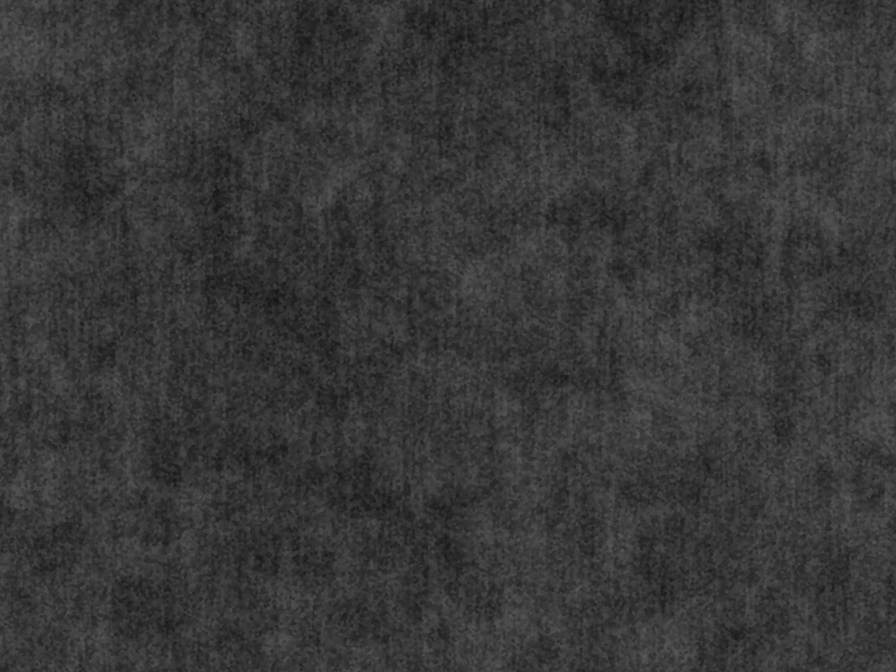
A WebGL 1 fragment shader for this texture:

```glsl
precision highp float;
// Dark charcoal felt: soft cloudy mottling under a dense fine grain,
// with faint upright threads and a few slanted hairs. Every layer is
// smoothed cellular noise, stretched or turned to suit.

uniform vec2 u_resolution;

vec3 hash3(vec2 cell) {
  vec3 q = fract(cell.xyx * vec3(0.1031, 0.1030, 0.0973));
  q += dot(q, q.yxz + 33.33);
  return fract((q.xxy + q.yzz) * q.zyx);
}

mat2 turn(float angle) {
  float c = cos(angle), s = sin(angle);
  return mat2(c, s, -s, c);
}

// Blends the random values of nearby jittered cells, from -0.5 to 0.5.
// A higher crispness gives harder borders between cells.
float cellNoise(vec2 p, float crispness) {
  vec2 base = floor(p);
  vec2 local = fract(p);
  float sum = 0.0, total = 0.0001;
  for (int y = -1; y <= 1; y++) {
    for (int x = -1; x <= 1; x++) {
      vec2 offset = vec2(float(x), float(y));
      vec3 rnd = hash3(base + offset + 200.0);
      float dist = length(offset + rnd.xy - local);
      float weight = pow(1.0 - smoothstep(0.0, 1.414, dist), crispness);
      sum += weight * (rnd.z - 0.5);
      total += weight;
    }
  }
  return sum / total;
}

// Mottling from broad clouds down to small blotches
float mottling(vec2 p) {
  float sum = 0.0;
  vec2 q = p * 3.5;
  for (int i = 0; i < 5; i++) {
    sum += cellNoise(q, 2.0);
    q = turn(0.9) * q * 2.1 + vec2(17.3, 41.7);
  }
  return sum;
}

// Sparse thin hairs lying at several slants
float hairs(vec2 p) {
  float sum = 0.0;
  for (int i = 0; i < 3; i++) {
    float k = float(i);
    vec2 q = turn(0.5 + k * 0.95) * p * vec2(9.0, 170.0);
    sum += smoothstep(0.3, 0.48, cellNoise(q + k * 57.0, 3.0)) * (k - 0.7);
  }
  return sum;
}

void main() {
  vec2 p = gl_FragCoord.xy / u_resolution.y;

  float grain = cellNoise(turn(0.4) * p * 230.0, 4.0);
  float threads = cellNoise(p * vec2(190.0, 13.0) + 83.0, 3.0);

  float shade = 0.218;
  shade += 0.060 * mottling(p);
  shade += 0.110 * grain;
  shade += 0.050 * threads;
  shade += 0.014 * hairs(p);

  gl_FragColor = vec4(vec3(clamp(shade, 0.07, 0.38)), 1.0);
}
```
